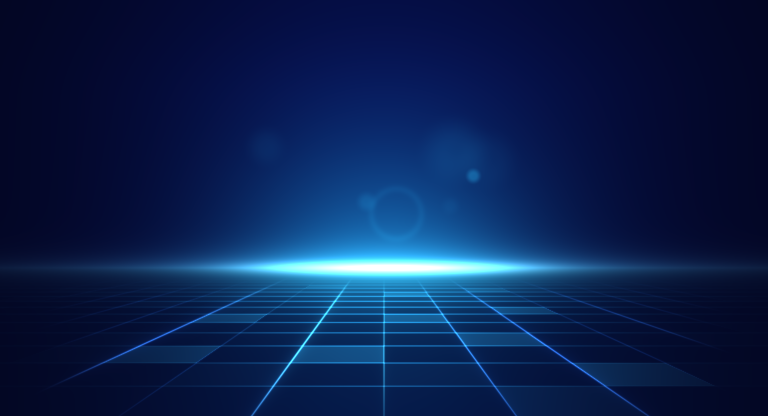
Reproduce this background procedurally as a Shadertoy shader.

```glsl
const float HORIZON = 0.356;       // height of the light band
const float VANISH = 0.438;        // height where floor lines converge
const float CELL_WIDTH = 0.726;    // floor cell width per unit of depth
const float CELL_LENGTH = 0.49;    // floor cell length in inverse depth
const float ROW_SHIFT = 0.57;
const float LINE_WIDTH = 0.0018;
const vec3 NIGHT = vec3(0.010, 0.018, 0.12);
const vec3 NAVY = vec3(0.022, 0.062, 0.32);
const vec3 TEAL = vec3(0.045, 0.29, 0.30);
const vec3 CYAN = vec3(0.18, 0.66, 0.70);
const vec3 BLUE = vec3(0.10, 0.36, 0.80);
const vec3 ICE = vec3(0.89, 1.0, 1.0);

// Floor cells that glow, as column and row
const int TILE_COUNT = 11;
const vec2 TILES[TILE_COUNT] = vec2[](
    vec2(-1, 6), vec2(-3, 6), vec2(2, 5), vec2(2, 10), vec2(0, 9), vec2(-3, 9),
    vec2(0, 13), vec2(-2, 15), vec2(2, 14), vec2(1, 4), vec2(1, 7));

float bell(float x) { return exp(-x * x); }

float hash(vec2 p) {
    return fract(sin(dot(p, vec2(127.1, 311.7))) * 4375.85);
}

float disc(vec2 p, vec2 center, float radius, float blur) {
    return 1.0 - smoothstep(radius - blur, radius + blur, length(p - center));
}

// Brightness of each lengthwise floor line
float railPower(float k) {
    if (k == -1.0) return 1.0;
    if (k == 1.0 || k == 2.0 || k == -3.0) return 0.75;
    if (k == 0.0) return 0.55;
    return k == 4.0 ? 0.4 : 0.2;
}

vec3 skyColor(vec2 p) {
    float rise = p.y - HORIZON;
    float top = 1.0 - 0.3 * smoothstep(0.75, 1.05, p.y);
    vec3 color = mix(NIGHT, NAVY, bell(p.x / 0.66) * top);
    color += TEAL * 0.85 * bell(p.x / 0.36) * bell(rise / 0.33);
    color += CYAN * 0.30 * bell(p.x / 0.30) * exp(-rise / 0.11);

    // Soft lens spots
    float spots = 0.40 * disc(p, vec2(0.215, 0.577), 0.014, 0.008);
    spots += 0.14 * disc(p, vec2(0.17, 0.636), 0.06, 0.04);
    spots += 0.06 * disc(p, vec2(0.25, 0.615), 0.055, 0.03);
    spots += 0.09 * disc(p, vec2(-0.285, 0.648), 0.034, 0.025);
    spots += 0.16 * disc(p, vec2(-0.042, 0.515), 0.018, 0.012);
    spots += 0.06 * disc(p, vec2(0.16, 0.505), 0.016, 0.012);
    spots += 0.09 * bell((length(p - vec2(0.03, 0.486)) - 0.06) / 0.009);
    return color + spots * vec3(0.09, 0.44, 0.45);
}

vec3 floorColor(vec2 p, float pixel) {
    float drop = HORIZON - p.y;
    float depth = VANISH - p.y;
    vec2 grid = vec2(p.x / (CELL_WIDTH * depth), 1.0 / (CELL_LENGTH * depth) - ROW_SHIFT);
    vec2 cell = floor(grid);
    float width = max(LINE_WIDTH, 0.5 * pixel);
    float fade = smoothstep(0.02, 0.085, drop);
    float spread = bell(p.x / 0.66);

    // Dark ground lit from the horizon
    vec3 color = mix(NIGHT, vec3(0.018, 0.085, 0.27), spread);
    color += TEAL * 0.60 * bell(p.x / 0.36) * exp(-drop / 0.16);
    color += CYAN * 0.38 * bell(p.x / 0.28) * exp(-drop / 0.055);

    // Glowing tiles, plus faint scattered ones
    float tile = 0.1 * step(0.8, hash(cell));
    for (int i = 0; i < TILE_COUNT; i++) {
        vec2 away = abs(grid - TILES[i] - 0.5);
        vec2 soft = pixel / vec2(CELL_WIDTH * depth, CELL_LENGTH * depth * depth);
        vec2 inside = 1.0 - smoothstep(0.5 - soft * 0.5, 0.5 + soft * 0.5, away);
        float strength = TILES[i].y < 5.0 ? 0.25 : 0.7;
        tile += inside.x * inside.y * strength;
    }
    color += tile * fade * spread * vec3(0.07, 0.25, 0.29);

    // Crosswise lines
    float rowGap = abs(fract(grid.y + 0.5) - 0.5) * CELL_LENGTH * depth * depth;
    float rows = bell(rowGap / width) * (0.2 + 0.8 * bell(p.x / 0.42));
    color += rows * fade * spread * vec3(0.08, 0.34, 0.44) * (1.0 - 0.5 * smoothstep(0.2, 0.36, drop));

    // Lengthwise lines with a halo
    float k = floor(grid.x + 0.5);
    float slope = k * CELL_WIDTH;
    float railGap = abs(p.x - slope * depth) / sqrt(1.0 + slope * slope);
    float power = railPower(k);
    float reach = fade * (0.25 + 0.75 * bell((depth - 0.28) / 0.14));
    reach *= 1.0 - smoothstep(0.55, 0.85, abs(p.x));
    vec3 tint = mix(BLUE, CYAN * 1.15, bell((p.x + 0.08) / 0.24));
    float rail = bell(railGap / (width * (1.0 + 0.4 * power)));
    color += power * reach * (tint * (0.85 * rail + 0.18 * power * exp(-railGap / 0.012))
        + ICE * 0.2 * power * rail * rail);
    return color;
}

void mainImage(out vec4 fragColor, in vec2 fragCoord) {
    float pixel = 1.0 / iResolution.y;
    vec2 p = vec2(fragCoord.x - 0.5 * iResolution.x, fragCoord.y) * pixel;
    float rise = p.y - HORIZON;
    vec3 color = mix(floorColor(vec2(p.x, min(p.y, HORIZON)), pixel),
        skyColor(vec2(p.x, max(p.y, HORIZON))), smoothstep(-0.012, 0.008, rise));

    // Horizon streak, halo and white core
    float x = p.x - 0.015;
    color += vec3(0.13, 0.28, 0.31) * bell(x / 0.85) * exp(-abs(rise) / 0.024);
    color += CYAN * 0.65 * bell(x / 0.40) * exp(-abs(rise) / 0.032);
    color += ICE * 0.95 * bell(x / 0.25) * bell(rise / 0.014);
    fragColor = vec4(min(color, 1.0), 1.0);
}
```
